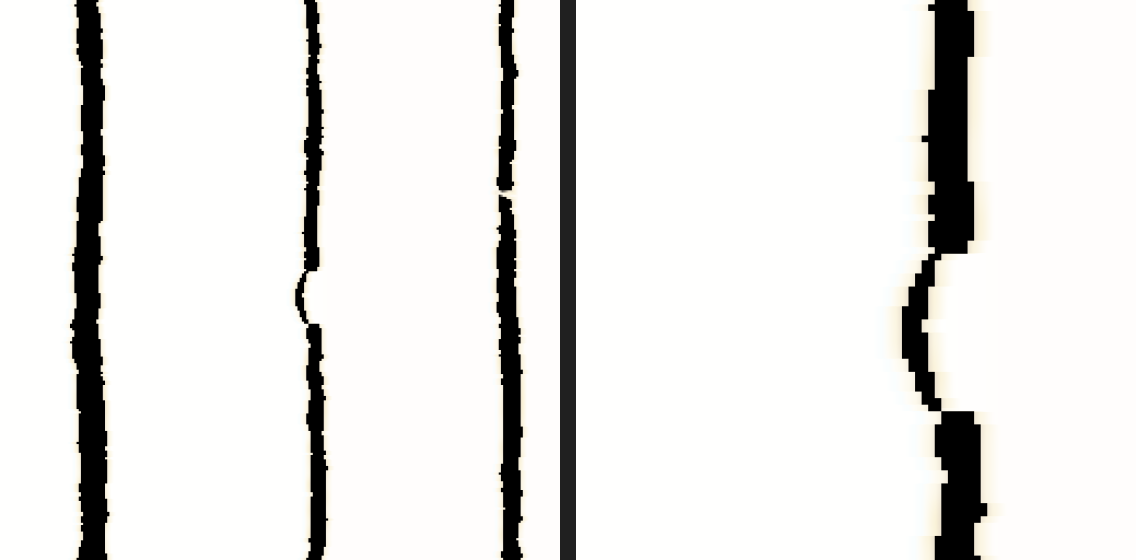
Left: the whole. Right: its middle third, enlarged.
Reproduce this pattern procedurally as a Shadertoy shader.

```glsl
// Three rough vertical ink lines on near-white paper, one bitten and one broken.
#define LINE_COUNT 3
#define GRID 256.0
#define HALF_WIDTHS vec3(0.0215, 0.0120, 0.0138)
#define COARSE_WEAR 0.0085
#define FINE_WEAR 0.0060
#define BITE_Y 0.469
#define BITE_RADIUS 0.046
#define BREAK_POS vec2(0.9075, 0.652)
#define PAPER vec3(1.0, 1.0, 0.995)
#define WARM_PAPER vec3(1.0, 0.993, 0.988)
#define CREAM vec3(0.98, 0.95, 0.85)
#define STAIN vec3(0.90, 0.86, 0.80)

float hash(vec2 p) {
    return fract(sin(dot(p, vec2(127.1, 311.7))) * 43758.5453);
}

// Smooth value noise along one axis, one sequence per seed, from -0.5 to 0.5
float noise(float x, float seed) {
    float k = floor(x), f = fract(x);
    f = f * f * (3.0 - 2.0 * f);
    return mix(hash(vec2(k, seed)), hash(vec2(k + 1.0, seed)), f) - 0.5;
}

float wear(float y, float seed) {
    return COARSE_WEAR * noise(y * 24.0, seed) + FINE_WEAR * noise(y * 110.0, seed + 7.0);
}

// Left and right edge of a line at height y, snapped to the grid
vec2 lineEdges(int index, float y) {
    float i = float(index), down = 1.0 - y;
    float center = 0.16 + 0.4 * i - 0.026 * i * (i - 1.0);
    center += (0.006 - 0.0015 * i) * cos(9.24 * (down - 0.2 + 0.06 * i));
    center += (0.005 + 0.002 * i) * (down - 0.5);
    float halfWidth = HALF_WIDTHS[index] * (0.86 + 0.28 * down);
    vec2 edges = center + vec2(-halfWidth, halfWidth);
    edges += vec2(wear(y, 3.0 + 20.0 * i), wear(y, 11.0 + 20.0 * i));

    // Round bite from the right that pushes the middle line aside
    float t = (y - BITE_Y) / BITE_RADIUS;
    if (index == 1 && abs(t) < 1.0) {
        float bulge = 1.0 - t * t;
        float fine = FINE_WEAR * 0.4 * noise(y * 110.0, 5.0);
        edges = vec2(0.545 - 0.018 * bulge, 0.552 - 0.011 * bulge) + fine;
    }
    return floor(edges * GRID + 0.5) / GRID;
}

// Signed distance across the lines for one grid row; y is that of the side
vec2 rowDistance(float x, float row) {
    float y = (row + 0.5) / GRID;
    vec2 nearest = vec2(1.0, 0.0);
    for (int i = 0; i < LINE_COUNT; i++) {
        vec2 e = lineEdges(i, y);
        float d = max(e.x - x, x - e.y);
        // Wedge-shaped break in the last line
        if (i == 2) {
            vec2 q = vec2(x, y) - BREAK_POS;
            float opening = 0.004 + 0.3 * max(q.x + 0.010, 0.0);
            d = max(d, min(opening, 0.012) - abs(q.y + 0.2 * q.x));
        }
        if (d < nearest.x) nearest = vec2(d, sign(x - 0.5 * (e.x + e.y)));
    }
    return nearest;
}

void mainImage(out vec4 fragColor, in vec2 fragCoord) {
    vec2 uv = fragCoord / iResolution.xy;
    vec2 pixel = 1.0 / iResolution.xy;

    // Blend neighbouring rows over one pixel to smooth the steps
    float u = uv.y * GRID - 0.5;
    float row = floor(u);
    float blend = clamp((fract(u) - 0.5) / (GRID * pixel.y) + 0.5, 0.0, 1.0);
    vec2 below = rowDistance(uv.x, row);
    vec2 above = rowDistance(uv.x, row + 1.0);
    float inkBelow = clamp(0.5 - below.x / pixel.x, 0.0, 1.0);
    float inkAbove = clamp(0.5 - above.x / pixel.x, 0.0, 1.0);
    float ink = mix(inkBelow, inkAbove, blend);
    float d = max(mix(below.x, above.x, blend), 0.0);
    float side = below.y;

    // Paper, slightly warmer beyond the middle line
    vec3 color = mix(PAPER, WARM_PAPER, smoothstep(0.54, 0.60, uv.x));

    // Uneven cream fringe, cool on the far left of each line
    float patchy = 0.75 + 0.7 * noise(uv.y * 45.0, 90.0 + side);
    float cool = smoothstep(0.008, 0.012, d) * (1.0 - smoothstep(0.012, 0.018, d));
    color = mix(color, vec3(0.96, 0.99, 1.0), 0.5 * cool * step(side, 0.0));
    color = mix(color, CREAM, patchy * (1.0 - smoothstep(0.002, 0.013, d)));
    color = mix(color, STAIN, 0.7 * patchy * (1.0 - smoothstep(0.0, 0.004, d)));

    fragColor = vec4(mix(color, vec3(0.0), ink), 1.0);
}
```
